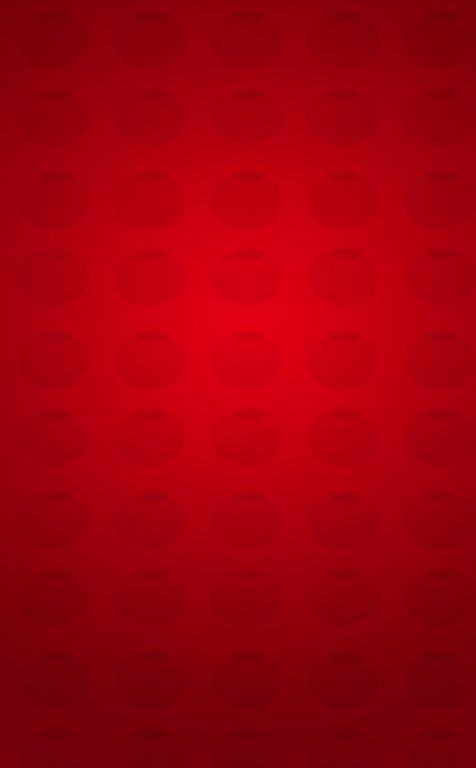
This pattern is drawn by a WebGL 2 fragment shader. Its source:

```glsl
#version 300 es
precision highp float;
// Rows of faint round fruit with leafy caps over a glowing red radial gradient.
uniform vec2 u_resolution;
out vec4 outColor;

// Lengths are fractions of the canvas width; y runs down from the top edge.
const float CANVAS_HEIGHT = 1.607;
const vec2 GLOW_CENTER = vec2(0.517, 0.67);
const vec3 GLOW_RED = vec3(0.89, 0.0, 0.072);
const vec3 EDGE_RED = vec3(0.46, 0.0, 0.037);
const float COLUMN_PITCH = 0.2028;
const float ROW_PAIR_PITCH = 0.3347;
const float ODD_ROW_SHIFT = 0.1611;
const vec2 FIRST_FRUIT = vec2(0.111, 0.085);

float hash(vec2 p) {
    return fract(sin(dot(p, vec2(127.1, 311.7))) * 43758.5453);
}

float noise(vec2 p) {
    vec2 cell = floor(p);
    vec2 f = fract(p);
    f = f * f * (3.0 - 2.0 * f);
    float a = mix(hash(cell), hash(cell + vec2(1.0, 0.0)), f.x);
    float b = mix(hash(cell + vec2(0.0, 1.0)), hash(cell + vec2(1.0)), f.x);
    return mix(a, b, f.y);
}

float fill(float d, float softness) {
    return 1.0 - smoothstep(-softness, softness, d);
}

// Background: nearly linear falloff that levels out at the corners.
vec3 glow(vec2 p) {
    float t = min(length(p - GLOW_CENTER) / 0.88, 1.0);
    return mix(GLOW_RED, EDGE_RED, mix(t, smoothstep(0.0, 1.0, t), 0.5));
}

// Squat body: a superellipse, narrower below, with a slightly uneven rim.
float bodyDistance(vec2 p, float seed) {
    float taper = 1.0 - 1.6 * max(p.y, 0.0);
    vec2 s = abs(p / vec2(0.076 * taper, 0.059));
    float angle = atan(p.y, p.x);
    float rim = 1.0 + 0.015 * sin(3.0 * angle + 6.283 * seed);
    return (pow(pow(s.x, 2.2) + pow(s.y, 2.2), 1.0 / 2.2) - rim) * 0.06;
}

// Flattened cap of leaves with a lobed outline.
float capDistance(vec2 p, float seed) {
    vec2 s = p / vec2(0.033, 0.011);
    float angle = atan(s.y, s.x);
    float lobes = 0.92 + 0.10 * cos(5.0 * angle + seed) + 0.05 * sin(9.0 * angle);
    return (length(s) - lobes) * 0.013;
}

// Darkening of one fruit, with p relative to its centre.
float fruitShade(vec2 p, float seed, float pixel) {
    float body = bodyDistance(p, seed);
    float bodyMask = fill(body, max(pixel, 0.0045));
    float lowerPart = smoothstep(-0.06, 0.045, p.y);
    float mottling = noise(p * vec2(55.0, 38.0) + 40.0 * seed) - 0.5;
    float shade = bodyMask * (0.030 + 0.026 * lowerPart + 0.014 * mottling);

    vec2 leaf = p - vec2(0.006, -0.050);
    float cap = capDistance(leaf, seed);
    float capMask = fill(cap, max(pixel, 0.0025));
    float outline = fill(abs(cap + 0.001) - 0.001, max(pixel, 0.0018));
    float veins = noise(leaf * vec2(130.0, 300.0) + 20.0 * seed);
    return shade + capMask * (0.020 + 0.075 * veins) + 0.035 * outline;
}

void main() {
    vec2 uv = gl_FragCoord.xy / u_resolution;
    vec2 p = vec2(uv.x, (1.0 - uv.y) * CANVAS_HEIGHT);
    float pixel = max(1.0 / u_resolution.x, CANVAS_HEIGHT / u_resolution.y);

    // Locate the fruit: even columns, rows in unevenly spaced pairs.
    float column = floor((p.x - FIRST_FRUIT.x) / COLUMN_PITCH + 0.5);
    float pair = floor(p.y / ROW_PAIR_PITCH);
    float odd = step(0.5 * ROW_PAIR_PITCH - 0.001, p.y - pair * ROW_PAIR_PITCH);
    vec2 center = FIRST_FRUIT + vec2(column * COLUMN_PITCH,
                                     pair * ROW_PAIR_PITCH + odd * ODD_ROW_SHIFT);
    float seed = hash(vec2(column, 2.0 * pair + odd) + 3.0);

    // Tint the gradient, with a trace of uneven printing.
    float grain = 0.010 * (noise(p * vec2(9.0, 34.0)) - 0.5);
    vec3 color = glow(p) * (1.0 + grain - fruitShade(p - center, seed, pixel));
    outColor = vec4(color, 1.0);
}
```
